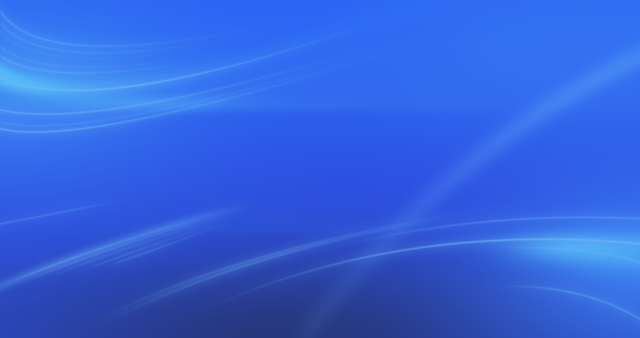
Reproduce this background procedurally as a Shadertoy shader.

```glsl
struct Arc { vec2 a, b, c; };   // quadratic curve control points

const float ASPECT = 1.896;     // canvas width in units of its height
const float LINE_WIDTH = 0.0034;
const float HALO_WIDTH = 0.022;
const float HALO_GAIN = 0.24;
const float STRAND_GAIN = 0.72;
const float BEAM_WIDTH = 0.034;

const vec3 TOP_BLUE    = vec3(0.155, 0.375, 0.955);
const vec3 MIDDLE_BLUE = vec3(0.170, 0.295, 0.880);
const vec3 LOW_BLUE    = vec3(0.170, 0.290, 0.790);
const vec3 DEEP_NAVY   = vec3(0.150, 0.212, 0.475);
const vec3 SKY_BLUE    = vec3(0.230, 0.490, 0.945);
const vec3 PALE_BLUE   = vec3(0.430, 0.720, 0.970);
const vec3 CYAN        = vec3(0.330, 0.740, 0.970);

const Arc CREST_TOP   = Arc(vec2(0.0, 0.968), vec2(0.13, 0.768), vec2(0.90, 0.950));
const Arc CREST_LOW   = Arc(vec2(0.0, 0.835), vec2(0.16, 0.726), vec2(0.75, 0.850));
const Arc SWOOP       = Arc(vec2(-0.025, 0.783), vec2(0.26, 0.622), vec2(1.22, 0.975));
const Arc SWEEP_TOP   = Arc(vec2(-0.025, 0.681), vec2(0.27, 0.595), vec2(1.24, 0.905));
const Arc SWEEP_LOW   = Arc(vec2(-0.025, 0.627), vec2(0.21, 0.536), vec2(1.36, 0.912));
const Arc BRUSH_TOP   = Arc(vec2(-0.025, 0.143), vec2(0.32, 0.289), vec2(0.80, 0.41));
const Arc BRUSH_LOW   = Arc(vec2(0.296, 0.205), vec2(0.49, 0.272), vec2(0.74, 0.365));
const Arc STRAY       = Arc(vec2(-0.05, 0.328), vec2(0.2, 0.375), vec2(0.42, 0.418));
const Arc RISE_TOP    = Arc(vec2(0.198, 0.0), vec2(0.667, 0.291), vec2(1.728, 0.422));
const Arc RISE_LOW    = Arc(vec2(0.25, 0.01), vec2(0.69, 0.26), vec2(1.45, 0.375));
const Arc ARCH        = Arc(vec2(0.53, 0.049), vec2(1.148, 0.353), vec2(1.914, 0.277));
const Arc ARCH_HIGH   = Arc(vec2(0.914, 0.247), vec2(1.402, 0.385), vec2(1.95, 0.350));
const Arc ARCH_INNER  = Arc(vec2(1.40, 0.262), vec2(1.75, 0.285), vec2(1.95, 0.205));
const Arc ARCH_CORNER = Arc(vec2(1.43, 0.151), vec2(1.728, 0.170), vec2(1.92, 0.040));
const Arc BEAM        = Arc(vec2(0.820, -0.10), vec2(1.310, 0.583), vec2(1.98, 0.870));

float hash(float n) { return fract(sin(n * 91.35) * 437.58); }

float bell(float d, float w) { return exp(-d * d / (w * w)); }

float blob(vec2 p, vec2 center, vec2 radius) {
    vec2 q = (p - center) / radius;
    return exp(-dot(q, q));
}

Arc blend(Arc m, Arc n, float s) {
    return Arc(mix(m.a, n.a, s), mix(m.b, n.b, s), mix(m.c, n.c, s));
}

// x: signed distance to the arc, y: unclamped position along it
vec2 arcSpace(vec2 p, Arc k) {
    float A = k.a.x - 2.0 * k.b.x + k.c.x;
    float B = k.b.x - k.a.x;
    float C = k.a.x - p.x;
    float t = -C / (B + sqrt(max(B * B - A * C, 1e-6)));
    vec2 q = mix(mix(k.a, k.b, t), mix(k.b, k.c, t), t);
    vec2 tangent = mix(k.b - k.a, k.c - k.b, t);
    return vec2((p.y - q.y) * abs(tangent.x) / max(length(tangent), 1e-4), t);
}

// Thin line with a soft halo, fading at both ends
float strand(vec2 p, Arc k, float headFade, float tailFade) {
    vec2 s = arcSpace(p, k);
    float width = max(LINE_WIDTH, 0.8 / iResolution.y);
    float fade = smoothstep(0.0, headFade, s.y) * (1.0 - smoothstep(1.0 - tailFade, 1.0, s.y));
    return fade * (STRAND_GAIN * bell(s.x, width) + HALO_GAIN * bell(s.x, HALO_WIDTH));
}

// Unevenly spread strands between two arcs, the outer two strongest
float bundle(vec2 p, Arc first, Arc last, int count, float headFade, float seed) {
    float light = 0.0;
    for (int i = 0; i < count; i++) {
        float s = float(i) / float(count - 1);
        float edge = abs(2.0 * s - 1.0);
        float gain = mix(0.15 + 0.35 * hash(seed + float(i)), 0.75, edge * edge);
        s += (1.0 - edge) * 0.3 * (hash(seed * 3.0 + float(i)) - 0.5);
        light += gain * strand(p, blend(first, last, s), headFade, 0.75);
    }
    return light;
}

vec3 backdrop(vec2 p) {
    vec3 col = mix(LOW_BLUE, MIDDLE_BLUE, smoothstep(0.05, 0.42, p.y));
    col = mix(col, TOP_BLUE, smoothstep(0.35, 0.95, p.y));
    col = mix(col, DEEP_NAVY, blob(p, vec2(0.85, -0.04), vec2(0.74, 0.27)));
    col = mix(col, SKY_BLUE, 0.60 * blob(p, vec2(1.75, 0.85), vec2(0.75, 0.30)));
    col = mix(col, SKY_BLUE, 0.80 * blob(p, vec2(0.0, 0.72), vec2(0.62, 0.34)));
    col = mix(col, SKY_BLUE, 0.92 * blob(p, vec2(1.94, 0.22), vec2(0.46, 0.27)));
    // Long horizontal veils with a soft lower edge
    float upper = smoothstep(0.655, 0.690, p.y) * exp(-max(p.y - 0.69, 0.0) * 7.0);
    float lower = smoothstep(0.295, 0.325, p.y) * exp(-max(p.y - 0.325, 0.0) * 12.0);
    col = mix(col, SKY_BLUE, 0.42 * upper * blob(p, vec2(0.75, 0.7), vec2(0.85, 1.0)));
    return mix(col, SKY_BLUE, 0.13 * lower * blob(p, vec2(0.85, 0.3), vec2(0.5, 1.0)));
}

void mainImage(out vec4 fragColor, in vec2 fragCoord) {
    vec2 p = fragCoord / iResolution.xy * vec2(ASPECT, 1.0);
    vec3 col = backdrop(p);

    // Wide diagonal beam
    vec2 beam = arcSpace(p, BEAM);
    float beamLight = bell(beam.x, BEAM_WIDTH) * mix(0.09, 0.30, smoothstep(0.1, 0.9, beam.y));
    col = mix(col, PALE_BLUE, beamLight * smoothstep(0.0, 0.12, beam.y));

    // Cyan glows where the strands gather
    vec2 swoop = arcSpace(p, SWOOP);
    float glow = 0.85 * bell(swoop.x - 0.006, 0.032) * exp(-max(p.x, 0.0) * 3.2);
    glow += 0.28 * blob(p, vec2(0.08, 0.77), vec2(0.34, 0.13));
    glow += 0.35 * blob(p, vec2(0.42, 0.695), vec2(0.28, 0.024));
    glow += 0.55 * blob(p, vec2(1.66, 0.268), vec2(0.16, 0.045));
    glow += 0.55 * blob(p, vec2(1.87, 0.255), vec2(0.20, 0.065));
    col = mix(col, CYAN, min(glow, 0.9));

    // Upper left sweep
    float light = 0.55 * bundle(p, CREST_TOP, CREST_LOW, 5, 0.01, 2.0);
    light += 0.75 * strand(p, SWOOP, 0.01, 0.6);
    light += 0.75 * bundle(p, SWEEP_TOP, SWEEP_LOW, 3, 0.01, 7.0);

    // Lower left brush
    light += 0.36 * bundle(p, BRUSH_TOP, BRUSH_LOW, 6, 0.25, 11.0);
    light += 0.26 * bell(arcSpace(p, BRUSH_TOP).x, 0.015) * (1.0 - smoothstep(0.5, 0.8, p.x));
    light += 0.28 * strand(p, STRAY, 0.1, 0.6);

    // Lower right arches
    light += 0.42 * bundle(p, RISE_TOP, RISE_LOW, 5, 0.6, 17.0);
    light += 0.70 * strand(p, ARCH, 0.7, 0.01);
    light += 0.38 * strand(p, ARCH_HIGH, 0.6, 0.01);
    light += 0.40 * strand(p, ARCH_INNER, 0.5, 0.01);
    light += 0.42 * strand(p, ARCH_CORNER, 0.5, 0.01);
    col = mix(col, PALE_BLUE, min(light, 0.85));

    fragColor = vec4(col, 1.0);
}
```
